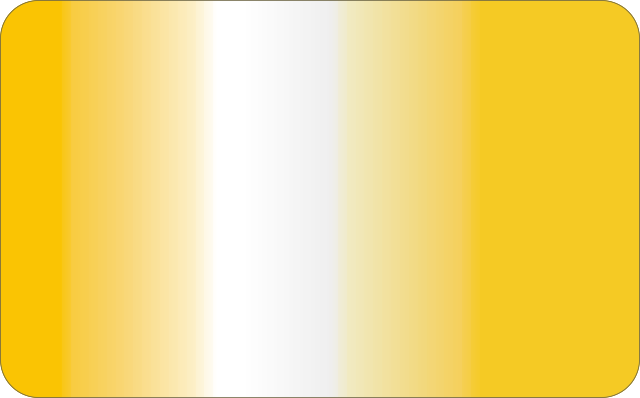
This background is drawn by a WebGL 2 fragment shader. Its source:

```glsl
#version 300 es
precision highp float;
// A rounded gold card with a soft white sheen running down it in faint vertical bands.

uniform vec2 u_resolution;
out vec4 fragColor;

const float CORNER_RADIUS = 0.097;   // in canvas heights
const float LINE_WIDTH = 0.0026;
const float LINE_STRENGTH = 0.8;
const float BAND_COUNT = 72.0;       // faint steps across the width
const float BAND_STRENGTH = 0.4;
const vec3 PAPER = vec3(1.0);
const vec3 LINE_COLOR = vec3(0.43, 0.40, 0.27);

// Gradient stops: rgb colour, then position across the width.
const int STOP_COUNT = 11;
const vec4 STOPS[STOP_COUNT] = vec4[](
  vec4(0.980, 0.770, 0.010, 0.094),
  vec4(0.973, 0.798, 0.250, 0.113),
  vec4(0.975, 0.840, 0.460, 0.195),
  vec4(0.990, 0.935, 0.770, 0.300),
  vec4(1.000, 1.000, 1.000, 0.340),
  vec4(0.998, 0.998, 0.998, 0.385),
  vec4(0.935, 0.935, 0.935, 0.518),
  vec4(0.945, 0.918, 0.760, 0.545),
  vec4(0.950, 0.845, 0.480, 0.665),
  vec4(0.960, 0.815, 0.360, 0.720),
  vec4(0.962, 0.792, 0.140, 0.750)
);

vec3 sheen(float x) {
  vec3 color = STOPS[0].rgb;
  for (int i = 1; i < STOP_COUNT; i++) {
    float t = clamp((x - STOPS[i - 1].w) / (STOPS[i].w - STOPS[i - 1].w), 0.0, 1.0);
    color = mix(color, STOPS[i].rgb, t);
  }
  return color;
}

float roundedBox(vec2 p, vec2 halfSize, float radius) {
  vec2 q = abs(p) - halfSize + radius;
  return length(max(q, 0.0)) + min(max(q.x, q.y), 0.0) - radius;
}

void main() {
  float pixel = 1.0 / u_resolution.y;
  vec2 uv = gl_FragCoord.xy / u_resolution;
  vec2 halfSize = 0.5 * u_resolution * pixel;
  vec2 p = gl_FragCoord.xy * pixel - halfSize;

  // Gold and white sheen, lightly stepped into bands
  float bandX = (floor(uv.x * BAND_COUNT) + 0.5) / BAND_COUNT;
  vec3 color = mix(sheen(uv.x), sheen(bandX), BAND_STRENGTH);

  // Rounded card on white paper
  float d = roundedBox(p, halfSize, CORNER_RADIUS);
  color = mix(color, PAPER, smoothstep(-0.5 * pixel, 0.5 * pixel, d));

  // Thin outline just inside the edge
  float lineDistance = abs(d + 0.5 * LINE_WIDTH) - 0.5 * LINE_WIDTH;
  float line = 1.0 - smoothstep(-0.5 * pixel, 0.5 * pixel, lineDistance);
  color = mix(color, LINE_COLOR, line * LINE_STRENGTH);

  fragColor = vec4(color, 1.0);
}
```
